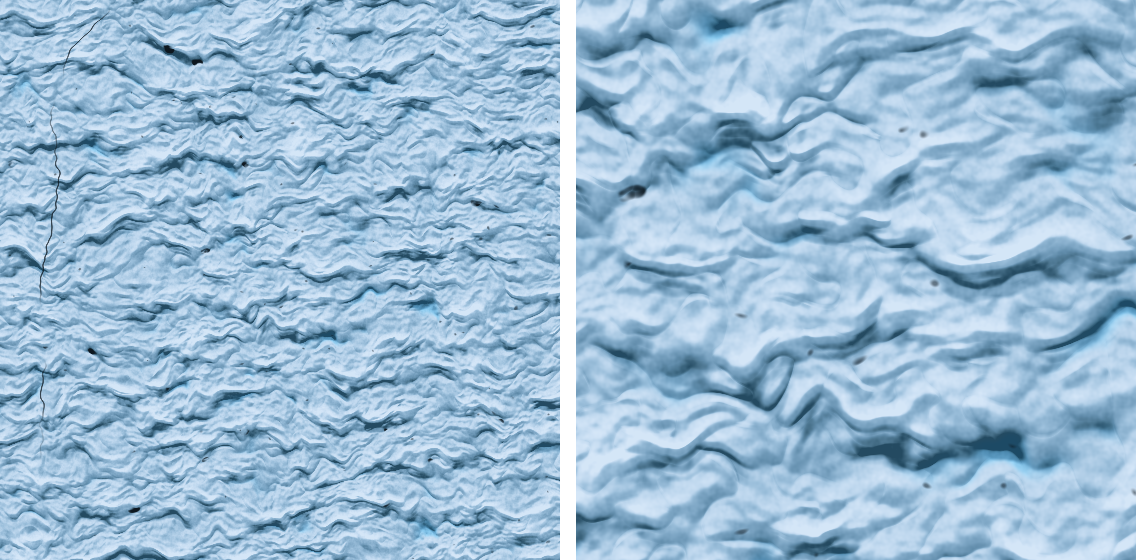
Left: the whole. Right: its middle third, enlarged.
This texture is drawn by a three.js fragment shader. Its source:

```glsl
varying vec2 vUv;

vec2 hash22(vec2 p) {
  vec3 q = fract(p.xyx * vec3(0.1031, 0.1030, 0.0973));
  q += dot(q, q.yzx + 33.33);
  return fract((q.xx + q.yz) * q.zy);
}

float cornerSlope(vec2 cell, vec2 corner, vec2 f) {
  return dot(hash22(cell + corner) * 2.0 - 1.0, f - corner);
}

// Gradient noise, roughly -0.7 to 0.7
float noise(vec2 p) {
  vec2 i = floor(p), f = p - i;
  vec2 u = f * f * f * (f * (f * 6.0 - 15.0) + 10.0);
  float low = mix(cornerSlope(i, vec2(0.0), f), cornerSlope(i, vec2(1.0, 0.0), f), u.x);
  float high = mix(cornerSlope(i, vec2(0.0, 1.0), f), cornerSlope(i, vec2(1.0), f), u.x);
  return mix(low, high, u.y);
}

// Dragged ridges broken into rounder knobs
float lumps(vec2 p) {
  return 0.9 * noise(p * vec2(10.0, 24.0) + 40.0)
       + 0.55 * noise(p * vec2(23.0, 38.0) + 83.0)
       + 0.45 * abs(noise(p * vec2(31.0, 44.0) + 140.0)) - 0.06
       + 0.22 * noise(p * vec2(57.0, 70.0) + 17.0);
}

// Lumps sag downward, so their lower edges become steep lips
float plaster(vec2 p) {
  p += 0.035 * vec2(noise(p * 5.0 + 7.0), noise(p * vec2(6.0, 5.0) + 21.0));
  p += vec2(0.014, 0.018) * vec2(noise(p * 19.0 + 71.0), noise(p * vec2(25.0, 17.0) + 55.0));
  float sag = lumps(p);
  return lumps(p + vec2(0.005, 0.027) * sag)
       + 0.085 * noise(p * vec2(115.0, 125.0) + 31.0);
}

// Tones from deep shadow to lit paint
vec3 paint(float tone) {
  float x = tone * 5.0;
  vec3 c = mix(vec3(0.14, 0.29, 0.38), vec3(0.28, 0.44, 0.54), clamp(x, 0.0, 1.0));
  c = mix(c, vec3(0.38, 0.55, 0.67), clamp(x - 1.0, 0.0, 1.0));
  c = mix(c, vec3(0.49, 0.65, 0.77), clamp(x - 2.0, 0.0, 1.0));
  c = mix(c, vec3(0.61, 0.75, 0.86), clamp(x - 3.0, 0.0, 1.0));
  c = mix(c, vec3(0.74, 0.84, 0.93), clamp(x - 4.0, 0.0, 1.0));
  return mix(c, vec3(0.83, 0.90, 0.97), clamp(x - 5.0, 0.0, 1.0));
}

// Scattered round pits; returns coverage
float pits(vec2 p, float count, float chance, float size) {
  p += 0.008 * vec2(noise(p * 70.0), noise(p * 60.0 + 9.0));
  vec2 cell = floor(p * count);
  vec2 pick = hash22(cell + 211.0);
  vec2 centre = (cell + 0.25 + 0.5 * hash22(cell + 97.0)) / count;
  float radius = size * (0.5 + pick.y);
  float d = length((p - centre) * vec2(0.75, 1.0)) - radius;
  return step(pick.x, chance) * (1.0 - smoothstep(-0.0012, 0.0012, d));
}

// Broken hairline wandering down the left side
float crack(vec2 p) {
  float x = 0.09 + 0.09 * smoothstep(0.87, 1.0, p.y)
          + 0.07 * noise(vec2(p.y * 4.0, 3.5))
          + 0.018 * noise(vec2(p.y * 17.0, 8.5))
          + 0.009 * noise(vec2(p.y * 65.0, 5.5));
  float gaps = smoothstep(-0.2, 0.1, noise(vec2(p.y * 9.0, 12.4)));
  return gaps * (1.0 - smoothstep(0.0004, 0.002, abs(p.x - x)));
}

void main() {
  vec2 p = vUv;
  float e = 0.0014;
  float h = plaster(p);
  float slopeX = (plaster(p + vec2(e, 0.0)) - plaster(p - vec2(e, 0.0))) / (2.0 * e);
  float slopeY = (plaster(p + vec2(0.0, e)) - plaster(p - vec2(0.0, e))) / (2.0 * e);

  // Light falls from above, slightly from the left
  float tilt = (slopeY - 0.3 * slopeX) / 19.0;
  float facing = -tilt / sqrt(1.0 + tilt * tilt);

  // Lips overhead cast short soft shadows
  float overhang = 0.0;
  for (int i = 1; i <= 3; i++) {
    float d = 0.006 * float(i);
    overhang = max(overhang, plaster(p + vec2(-0.2 * d, d)) - h - 9.0 * d);
  }
  float shadow = smoothstep(0.04, 0.42, overhang);

  float speckle = noise(p * 210.0) + 0.7 * noise(p * 380.0 + 5.0);
  float tone = 0.81 + 0.33 * facing - 0.45 * shadow + 0.38 * h + 0.11 * speckle;
  vec3 color = paint(tone);

  // Bluer paint in the hollows
  float hollow = smoothstep(0.1, 0.5, -h) * smoothstep(-0.1, 0.3, noise(p * 8.0 + 63.0));
  color = mix(color, color * vec3(0.8, 1.0, 1.05), hollow);

  // Holes, pinpricks and the crack
  float hole = pits(p, 15.0, 0.25, 0.0055) * smoothstep(0.05, 0.3, overhang);
  float prick = 0.5 * pits(p + 0.37, 42.0, 0.04, 0.0014);
  float dark = max(max(hole, prick), 0.75 * crack(p));
  color = mix(color, vec3(0.05, 0.09, 0.12), dark);

  gl_FragColor = vec4(color, 1.0);
}
```
